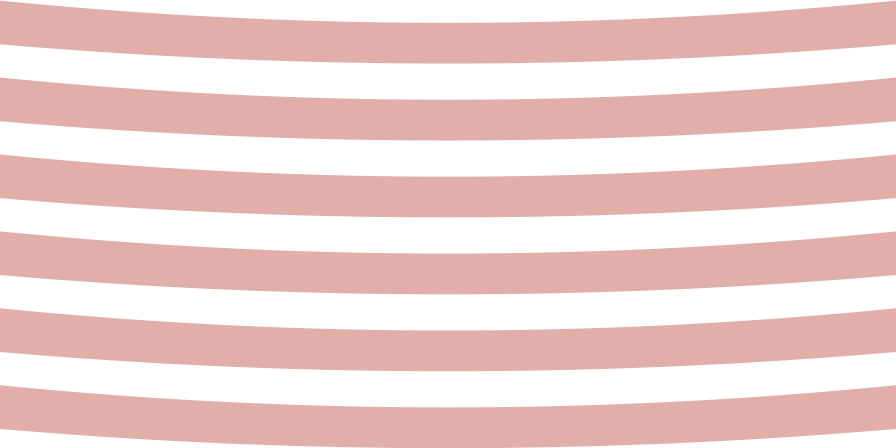
Reproduce this pattern procedurally as a Shadertoy shader.

```glsl
// Six sagging pink stripes on white, slightly thicker toward the sides.

// Lengths are fractions of the canvas height.
const vec3 PAPER_COLOR = vec3(1.0);
const vec3 STRIPE_COLOR = vec3(0.882, 0.682, 0.667);
const float STRIPE_PERIOD = 0.1717;
const float FIRST_CENTER = 0.0964;   // depth of the first stripe at mid canvas
const float SAG = 0.0463;            // rise of the centre line at the sides
const float HALF_WIDTH = 0.0455;     // half thickness at mid canvas
const float SIDE_GROWTH = 0.0033;    // extra half thickness at the sides

// Signed distance to the nearest stripe, measured vertically.
float stripeDistance(vec2 uv) {
    float side = 2.0 * uv.x - 1.0;
    float bend = side * side;
    float depth = 1.0 - uv.y;
    float offset = depth - FIRST_CENTER + SAG * bend;
    float toCenter = abs(fract(offset / STRIPE_PERIOD + 0.5) - 0.5) * STRIPE_PERIOD;
    return toCenter - HALF_WIDTH - SIDE_GROWTH * bend;
}

void mainImage(out vec4 fragColor, in vec2 fragCoord) {
    float pixel = 1.0 / iResolution.y;
    float dist = stripeDistance(fragCoord / iResolution.xy);

    // One-pixel antialiased edge
    float coverage = clamp(0.5 - dist / pixel, 0.0, 1.0);
    fragColor = vec4(mix(PAPER_COLOR, STRIPE_COLOR, coverage), 1.0);
}
```
